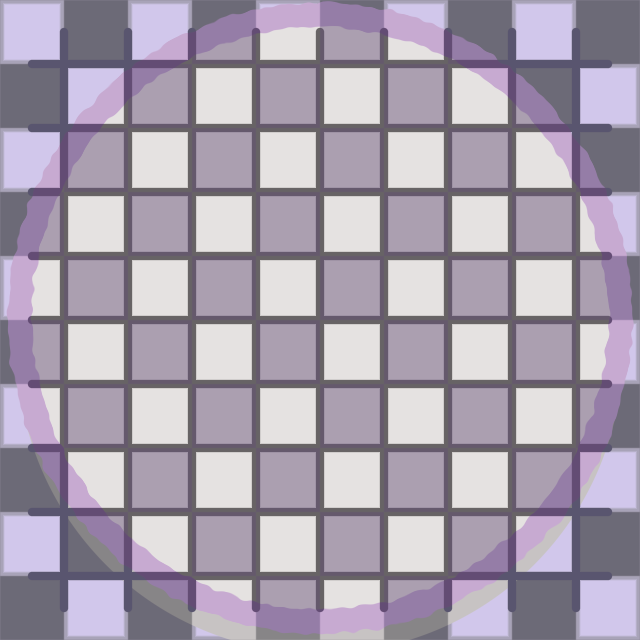
Give the GLSL for this pattern, as a WebGL 1 fragment shader.

```glsl
precision highp float;
uniform vec2 u_resolution;

#define CELLS 10.0
#define LINE_HALF 0.0065
#define LINE_REACH 0.45
#define SEAM_WIDTH 0.006
#define RING_CENTER vec2(0.5, 0.5026)
#define RING_RADII vec2(0.469, 0.474)
#define RING_HALF 0.0188
#define RIPPLE_SCALE 52.0
#define RIPPLE_SIZE 0.006
#define SHADOW_CENTER vec2(0.5, 0.452)
#define SHADOW_RADIUS 0.473

vec2 gradientAt(vec2 cell) {
  float angle = 6.2832 * fract(sin(dot(cell, vec2(127.1, 311.7))) * 4375.85);
  return vec2(cos(angle), sin(angle));
}

float gradientNoise(vec2 p) {
  vec2 i = floor(p), f = fract(p);
  vec2 u = f * f * (3.0 - 2.0 * f);
  vec2 e = vec2(1.0, 0.0);
  float low = mix(dot(gradientAt(i), f), dot(gradientAt(i + e), f - e), u.x);
  float high = mix(dot(gradientAt(i + e.yx), f - e.yx),
                   dot(gradientAt(i + e.xx), f - e.xx), u.x);
  return mix(low, high, u.y);
}

float cover(float dist, float pixel) {
  return 1.0 - smoothstep(-0.7 * pixel, 0.7 * pixel, dist);
}

// Signed distance to cell borders along each axis, alternating in sign.
vec2 stripes(vec2 p) {
  vec2 g = p * CELLS;
  vec2 edge = (0.5 - abs(fract(g) - 0.5)) / CELLS;
  return edge * (1.0 - 2.0 * mod(floor(g), 2.0));
}

// Distance to the round-capped lines running across one axis.
float lineDistance(float across, float along) {
  float nearest = clamp(floor(across * CELLS + 0.5), 1.0, CELLS - 1.0) / CELLS;
  float past = max(abs(along - 0.5) - LINE_REACH, 0.0);
  return length(vec2(across - nearest, past)) - LINE_HALF;
}

void main() {
  vec2 p = gl_FragCoord.xy / u_resolution;
  float pixel = 1.0 / min(u_resolution.x, u_resolution.y);

  // Checkerboard with a soft seam inside the light cells
  vec2 s = stripes(vec2(p.x, 1.0 - p.y));
  vec2 side = clamp(s / (0.7 * pixel), -1.0, 1.0);
  float light = 0.5 + 0.5 * side.x * side.y;
  float border = min(abs(s.x), abs(s.y));
  vec3 lavender = mix(vec3(0.82, 0.78, 0.92), vec3(0.66, 0.64, 0.72),
                      cover(border - SEAM_WIDTH, 2.0 * pixel));
  vec3 color = mix(vec3(0.425, 0.415, 0.465), lavender, light);

  // Shadow disc
  float shadow = cover(length(p - SHADOW_CENTER) - SHADOW_RADIUS, pixel);
  vec3 shadowColor = mix(vec3(0.53, 0.52, 0.53), vec3(0.78, 0.765, 0.765), light);
  color = mix(color, shadowColor, shadow);

  // Rippled disc and its translucent rim
  vec2 q = p * RIPPLE_SCALE;
  vec2 ripple = vec2(gradientNoise(q), gradientNoise(q + 31.7));
  vec2 r = p + RIPPLE_SIZE * ripple - RING_CENTER;
  float ringDist = (length(r / RING_RADII) - 1.0) * RING_RADII.x;
  float disc = cover(ringDist, pixel);
  float ring = cover(abs(ringDist) - RING_HALF, pixel);
  vec3 discColor = mix(vec3(0.67, 0.623, 0.69), vec3(0.898, 0.885, 0.882), light);
  vec3 ringColor = mix(vec3(0.585, 0.49, 0.655), vec3(0.78, 0.665, 0.82), light);
  color = mix(color, discColor, disc);
  color = mix(color, ringColor, ring);

  // Grid lines, tinted by what lies beneath
  float line = cover(min(lineDistance(p.x, p.y), lineDistance(p.y, p.x)), pixel);
  vec3 innerLine = mix(vec3(0.395, 0.35, 0.425), vec3(0.405, 0.39, 0.395), light);
  vec3 lineColor = mix(vec3(0.35, 0.335, 0.435), innerLine, disc);
  lineColor = mix(lineColor, vec3(0.39, 0.30, 0.455), ring);
  color = mix(color, lineColor, line);

  gl_FragColor = vec4(color, 1.0);
}
```
